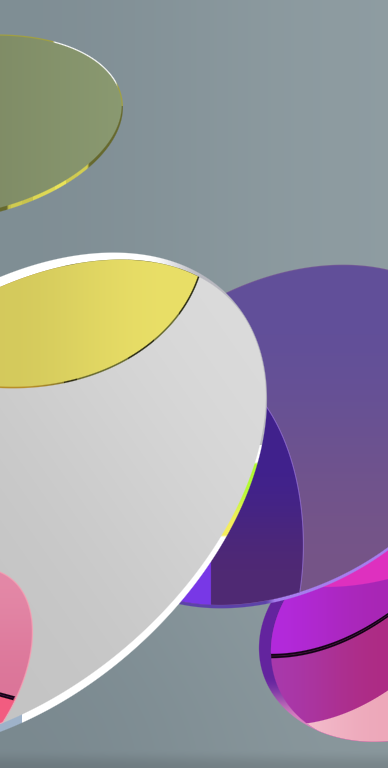
This background is drawn by a WebGL 1 fragment shader. Its source:

```glsl
precision highp float;
// Overlapping tilted glass discs on a slate grey backdrop.
// Every disc is a sheared ellipse with an approximate signed distance;
// faces, rims and refracted patches are layered from back to front.

uniform vec2 u_resolution;

const vec3 WHITE = vec3(1.0);
const vec3 INK = vec3(0.07, 0.01, 0.08);
const vec3 LEMON = vec3(0.96, 0.93, 0.36);
const vec3 OLIVE = vec3(0.40, 0.41, 0.18);
const vec3 LAVENDER = vec3(0.65, 0.49, 0.93);

float hash(float n) {
  return fract(sin(n * 12.9898) * 43758.5453);
}

// Signed distance to an ellipse whose vertical chords slide by shear * x.
float disc(vec2 p, vec2 center, vec2 radius, float shear) {
  vec2 d = p - center;
  vec2 q = vec2(d.x, d.y - shear * d.x) / radius;
  vec2 g = q / radius;
  float f = length(q);
  return f * (f - 1.0) / max(length(vec2(g.x - shear * g.y, g.y)), 1e-4);
}

// Height above a parabola starting at the given point.
float arc(vec2 p, vec2 start, float slope, float curve) {
  float u = p.x - start.x;
  return p.y - start.y - slope * u - curve * u * u;
}

vec3 fill(vec3 base, vec3 color, float d, float px) {
  return mix(base, color, clamp(0.5 - d / px, 0.0, 1.0));
}

// Soft window that is one between lo and hi.
float band(float x, float lo, float hi, float soft) {
  return smoothstep(lo - soft, lo + soft, x) * (1.0 - smoothstep(hi - soft, hi + soft, x));
}

vec3 doubleLine(vec3 base, float d, float clip, float px) {
  vec3 col = fill(base, INK, max(abs(d) - 0.0028, clip), px);
  return fill(col, vec3(0.36, 0.08, 0.32), max(abs(d) - 0.0003, clip), px);
}

vec3 backdrop(vec2 p) {
  vec3 col = mix(vec3(0.498, 0.555, 0.58), vec3(0.555, 0.61, 0.63), smoothstep(0.0, 0.5, p.x));
  col -= 0.02 * (1.0 - smoothstep(0.0, 0.3, p.y));
  return col * (1.0 - 0.12 * (1.0 - smoothstep(0.0, 0.025, p.y)));
}

vec3 oliveDisc(vec3 col, vec2 p, float px) {
  float d = disc(p, vec2(-0.052, 0.833), vec2(0.212, 0.119), 0.13);
  float face = disc(p, vec2(-0.053, 0.8355), vec2(0.2115, 0.1165), 0.13);
  float upper = step(0.862, p.y);
  vec3 rim = mix(OLIVE, vec3(0.64, 0.63, 0.24), upper);
  rim = mix(rim, WHITE, upper * band(p.x, 0.07, 0.152, 0.002));
  float glint = band(p.x, 0.01, 0.115, 0.002) * (1.0 - upper);
  rim = mix(rim, LEMON, glint * (0.65 + 0.35 * hash(floor(p.x * 70.0))));
  col = fill(col, rim, d, px);
  vec3 tint = mix(vec3(0.50, 0.55, 0.40), vec3(0.54, 0.60, 0.44), p.x / 0.16);
  return fill(col, tint, max(face, d + 0.0015), px);
}

vec3 magentaDisc(vec3 col, vec2 p, float px) {
  float d = disc(p, vec2(0.5078, 0.1732), vec2(0.1706, 0.138), 0.1);
  float face = max(d, disc(p, vec2(0.5156, 0.1758), vec2(0.1628, 0.1432), 0.15));
  float stripe = arc(p, vec2(0.3529, 0.1458), 0.0, 2.3);
  float blush = arc(p, vec2(0.3932, 0.0573), 0.11, 2.5);
  float flare = arc(p, vec2(0.4232, 0.2357), 0.0, 1.54);
  float across = smoothstep(0.35, 0.5, p.x);
  col = fill(col, mix(vec3(0.39, 0.14, 0.62), vec3(0.85, 0.5, 0.75), smoothstep(0.12, 0.06, p.y)), d, px);
  col = fill(col, mix(vec3(0.66, 0.22, 0.67), vec3(0.68, 0.17, 0.52), across), face, px);
  col = fill(col, mix(vec3(0.70, 0.16, 0.86), vec3(0.66, 0.15, 0.71), across), max(face, -stripe), px);
  col = fill(col, vec3(0.87, 0.19, 0.75), max(face, -flare), px);
  col = fill(col, mix(vec3(0.96, 0.76, 0.82), vec3(0.93, 0.66, 0.73), across), max(face, blush), px);
  return doubleLine(col, stripe, face, px);
}

vec3 purpleDisc(vec3 col, vec2 p, float px) {
  float d = disc(p, vec2(0.3672, 0.4316), vec2(0.2669, 0.2135), 0.25);
  float face = disc(p, vec2(0.3672, 0.434), vec2(0.2669, 0.2115), 0.25);
  float fold = disc(p, vec2(0.2643, 0.2904), vec2(0.1302, 0.2318), 0.0);
  float inside = max(face, d + 0.001);
  vec3 rim = mix(vec3(0.36, 0.26, 0.66), LAVENDER, smoothstep(0.345, 0.36, p.x));
  rim = mix(rim, vec3(0.45, 0.34, 0.58), step(0.45, p.y));
  col = fill(col, rim, d, px);
  col = fill(col, mix(vec3(0.46, 0.33, 0.53), vec3(0.38, 0.31, 0.60), smoothstep(0.25, 0.6, p.y)), inside, px);
  col = fill(col, LAVENDER * 0.9, max(inside, fold - 0.001), px);
  col = fill(col, mix(vec3(0.31, 0.16, 0.45), vec3(0.25, 0.13, 0.55), smoothstep(0.24, 0.4, p.y)), max(inside, fold), px);
  return fill(col, vec3(0.47, 0.22, 0.90), max(inside, p.x - 0.2747), px);
}

vec3 silverDisc(vec3 col, vec2 p, float px) {
  float d = disc(p, vec2(0.0065, 0.3457), vec2(0.3411, 0.2962), 0.395);
  float face = max(d + 0.0012, disc(p, vec2(0.0065, 0.3444), vec2(0.3398, 0.2845), 0.415));
  // Rim: white above, grey on the right, lime to lemon, white, then pale blue.
  vec3 rim = mix(WHITE, vec3(0.72, 0.72, 0.75), smoothstep(0.19, 0.27, p.x) * step(0.42, p.y));
  vec3 lime = mix(LEMON, vec3(0.70, 0.98, 0.20), smoothstep(0.315, 0.37, p.y));
  rim = mix(rim, lime, band(p.y, 0.302, 0.397, 0.002) * step(0.2, p.x));
  rim = mix(rim, vec3(0.62, 0.70, 0.79), step(p.x, 0.029) * step(p.y, 0.2));
  col = fill(col, rim, d, px);
  col = fill(col, vec3(0.77) + 0.085 * smoothstep(0.1, 0.75, p.x + 0.7 * p.y), face, px);
  // Yellow refraction with a broken dark edge.
  float patchEdge = disc(p, vec2(0.0, 0.7057), vec2(0.2682, 0.2109), -0.05);
  vec3 edge = mix(vec3(0.72, 0.56, 0.16), OLIVE, smoothstep(0.03, 0.12, p.x));
  edge *= 1.0 - 0.6 * step(0.6, hash(floor(p.x * 60.0)));
  vec3 yellow = mix(vec3(0.83, 0.79, 0.36), vec3(0.91, 0.87, 0.40), smoothstep(0.0, 0.22, p.x));
  col = fill(col, edge, max(face, patchEdge), px);
  col = fill(col, yellow, max(face, patchEdge + 0.002), px);
  // Pink refraction in the lower corner.
  float pink = max(face, disc(p, vec2(-0.0872, 0.1081), vec2(0.1302, 0.1367), 0.53));
  float stripe = arc(p, vec2(0.0, 0.0957), -0.27, 0.0);
  col = fill(col, vec3(0.95, 0.62, 0.70), pink, px);
  col = fill(col, mix(vec3(0.86, 0.46, 0.60), vec3(0.89, 0.53, 0.65), smoothstep(0.1, 0.25, p.y)), pink + 0.0015, px);
  col = fill(col, vec3(0.95, 0.36, 0.50), max(pink + 0.0015, stripe), px);
  return doubleLine(col, stripe, pink + 0.003, px);
}

void main() {
  vec2 p = gl_FragCoord.xy / u_resolution.y;
  float px = 1.2 / u_resolution.y;
  vec3 col = backdrop(p);
  col = oliveDisc(col, p, px);
  col = magentaDisc(col, p, px);
  col = purpleDisc(col, p, px);
  col = silverDisc(col, p, px);
  gl_FragColor = vec4(col, 1.0);
}
```
